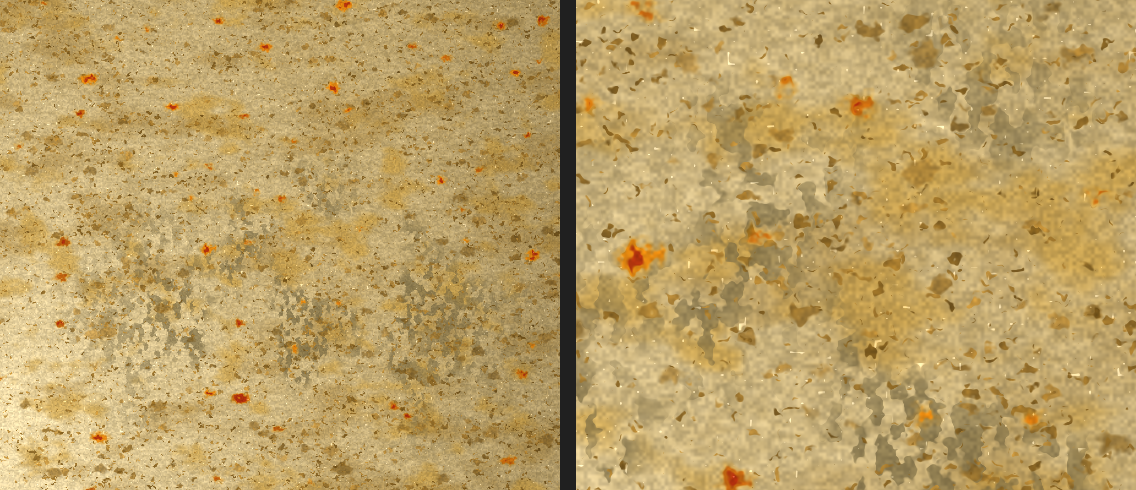
Left, the full canvas; right, a detail of the centre.
This texture is drawn by a Shadertoy shader. Its source:

```glsl
// Weathered brass-coloured sheet metal with brown pitting, ochre stains and orange rust spots.

vec3 hash3(vec2 cell) {
    vec3 h = fract(cell.xyx * vec3(.1031, .1030, .0973));
    h += dot(h, h.yxz + 33.33);
    return fract((h.xxy + h.yzz) * h.zyx);
}

vec2 noise2(vec2 p) {
    vec2 cell = floor(p), f = fract(p);
    f = f * f * (3. - 2. * f);
    vec2 low = mix(hash3(cell).xy, hash3(cell + vec2(1, 0)).xy, f.x);
    vec2 high = mix(hash3(cell + vec2(0, 1)).xy, hash3(cell + 1.).xy, f.x);
    return mix(low, high, f.y);
}

float fbm(vec2 p) {
    float sum = 0., amp = .53;
    for (int i = 0; i < 4; i++) {
        sum += amp * noise2(p).x;
        p = mat2(1.6, 1.2, -1.2, 1.6) * p + 17.3;
        amp *= .5;
    }
    return sum;
}

// Scattered flattened blobs: x = depth inside the nearest blob, y = its random tone
vec2 blobs(vec2 p, float density, float minRadius, float maxRadius, float seed) {
    vec2 cell = floor(p), best = vec2(-1, 0);
    for (int y = -1; y <= 1; y++)
    for (int x = -1; x <= 1; x++) {
        vec2 id = cell + vec2(x, y);
        vec3 place = hash3(id + seed), kind = hash3(id + seed + 71.7);
        if (kind.x > density) continue;
        vec2 offset = (p - id - place.xy) * vec2(mix(.6, 1., kind.z), 1.15);
        float depth = mix(minRadius, maxRadius, place.z * place.z) - length(offset);
        if (depth > best.x) best = vec2(depth, kind.y);
    }
    return best;
}

void mainImage(out vec4 fragColor, in vec2 fragCoord) {
    vec2 p = fragCoord / iResolution.y;

    // Ragged outlines shared by all marks
    vec2 ragged = p + .008 * (noise2(p * 150.) - .5) + .004 * (noise2(p * 310. + 9.) - .5);
    float cluster = fbm(p * vec2(9, 24) + 4.);
    float crowding = smoothstep(.3, .7, cluster);

    // Metal lit from the lower left, with brushed streaks
    float glow = exp(-1.5 * length((p - vec2(0, .1)) * vec2(1, .9)));
    vec3 color = mix(vec3(.69, .59, .37), vec3(.98, .90, .70), glow);
    color += .07 * (fbm(p * vec2(14, 70)) - .5);
    color += .10 * (noise2(p * vec2(120, 230)).x - .5);

    // Soft ochre stains
    float stain = smoothstep(.52, .78, fbm(p * vec2(15, 24) + 31.));
    color = mix(color, vec3(.78, .60, .22), .6 * stain);
    float haze = smoothstep(.45, .8, cluster);
    color = mix(color, vec3(.64, .50, .23), .45 * haze);

    // Grey scuffs, broken into flakes around the lower middle
    float region = smoothstep(.5, .68, fbm(p * vec2(8, 6) + 52.))
                 * smoothstep(.5, .15, length((p - vec2(.62, .36)) * vec2(.8, 1.2)));
    float flakes = smoothstep(.48, .6, noise2(ragged * vec2(115, 75)).x);
    color = mix(color, vec3(.49, .43, .27), .75 * region * flakes);

    // Brown pits, from broad faint patches to fine specks
    for (int i = 0; i < 3; i++) {
        float layer = float(i);
        float scale = 30. * exp2(layer * .95);
        float density = mix(.25, .6, layer * .5);
        vec2 pit = blobs(ragged * scale, density, .08, .46, 13. * layer + 5.);
        float depth = pit.x - .16 * (1. - crowding);
        float cover = smoothstep(-.06, .12, depth);
        vec3 brown = mix(vec3(.44, .31, .08), vec3(.72, .53, .20), pit.y);
        brown *= .92 + .25 * glow + .3 * (noise2(p * 190. + layer).y - .5);
        color = mix(color, brown, cover * mix(.6, .88, layer * .5));
    }

    // Rust spots: amber halo, orange body, dark red core
    vec2 rust = blobs(ragged * 11., .36, .035, .15, 203.);
    float mottle = noise2(p * 170. + 60.).x;
    float body = rust.x + .05 * (mottle - .5);
    color = mix(color, vec3(.84, .58, .12), .55 * smoothstep(-.07, .03, body));
    vec3 orange = mix(vec3(.72, .34, .04), vec3(.93, .55, .04), rust.y);
    color = mix(color, orange, .9 * smoothstep(-.01, .03, body));
    float core = smoothstep(.035, .075, body) * smoothstep(.35, .6, mottle);
    color = mix(color, vec3(.66, .14, .05), .85 * core);

    // Fine grain and rare glints
    float grain = noise2(p * 400. + 90.).x - .5;
    color *= 1. + .20 * grain;
    color += .25 * smoothstep(.93, .99, noise2(p * 260. + 140.).y);
    color *= 1. - .08 * smoothstep(.75, 1.15, p.x);

    fragColor = vec4(clamp(color, 0., 1.), 1);
}
```
